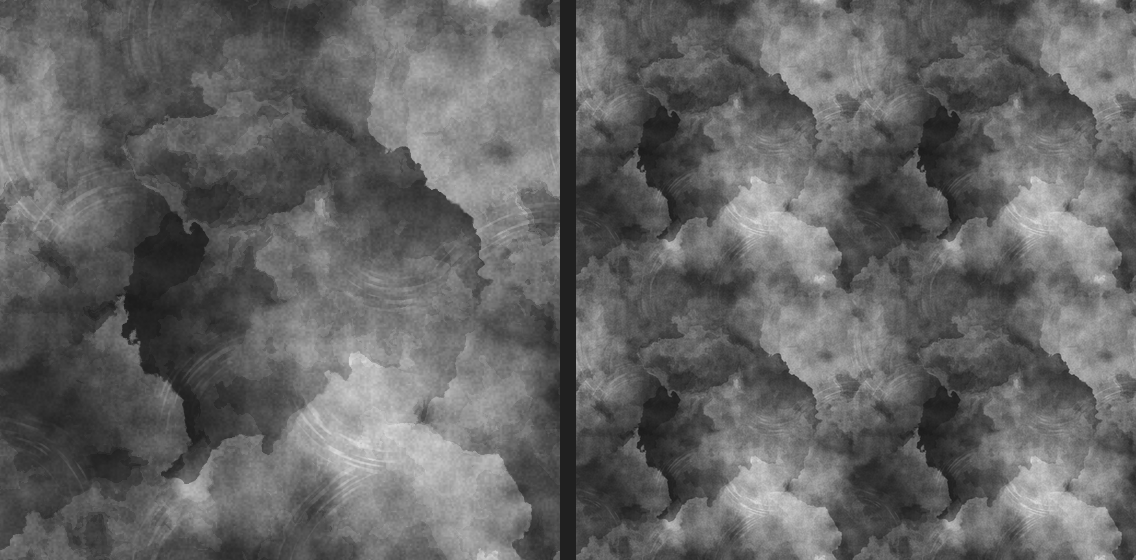
Left, the tile; right, the same tile 2 across and 2 down.
This texture is drawn by a Shadertoy shader. Its source:

```glsl
// Weathered grey plaster: torn, one-sided washes of grey paint over soft clouds,
// with ragged blotches, pale scuffs, curved brush scratches and fine grain.
// All noise wraps on whole cell counts, so the square tiles.

const float TAU = 6.2831853;

float hash(vec2 p, float seed) {
    vec3 q = fract(vec3(p.xyx + seed * 17.37) * 0.1031);
    q += dot(q, q.yzx + 33.33);
    return fract((q.x + q.y) * q.z);
}

// Wraps a cell index; the half step keeps it clear of rounding at the border
vec2 wrapCell(vec2 i, vec2 cells) {
    return floor(mod(i + 0.5, cells));
}

// Value noise with a whole number of cells across the tile
float noise(vec2 uv, vec2 cells, float seed) {
    vec2 p = uv * cells, i = floor(p), f = p - i;
    f = f * f * (3.0 - 2.0 * f);
    vec2 a = wrapCell(i, cells), b = wrapCell(i + 1.0, cells);
    return mix(mix(hash(a, seed), hash(vec2(b.x, a.y), seed), f.x),
               mix(hash(vec2(a.x, b.y), seed), hash(b, seed), f.x), f.y);
}

float fbm(vec2 uv, float cells, float seed) {
    float sum = 0.0, weight = 0.5;
    for (int i = 0; i < 5; i++) {
        sum += weight * noise(uv, vec2(cells), seed + float(i));
        cells *= 2.0;
        weight *= 0.5;
    }
    return sum / 0.96875;
}

vec2 fbm2(vec2 uv, float cells, float seed) {
    return vec2(fbm(uv, cells, seed), fbm(uv, cells, seed + 9.0)) - 0.5;
}

// Shortest offset from a centre on the wrapped square
vec2 wrapOffset(vec2 uv, vec2 centre) {
    return fract(uv - centre + 0.5) - 0.5;
}

vec2 scatter(float i) {
    return fract(i * vec2(0.7549, 0.5698) + 0.12);
}

vec2 heading(float angle) {
    return vec2(cos(angle), sin(angle));
}

// Large washes: torn on one side, fading away on the other
float washes(vec2 uv, float tone, float cloud) {
    for (int i = 0; i < 20; i++) {
        float id = float(i);
        vec2 q = wrapOffset(uv, scatter(id));
        float radius = mix(0.29, 0.13, id / 19.0);
        float d = length(q) - radius + 0.17 * (noise(uv, vec2(7.0), id + 40.0) - 0.5);
        d += 0.05 * (noise(uv, vec2(23.0), id + 140.0) - 0.5);
        float width = i % 3 == 1 ? 0.07 : 0.003;
        vec2 dir = heading(TAU * hash(vec2(id, 3.0), 5.0));
        float mask = 1.0 - smoothstep(-width, width, d);
        mask *= smoothstep(-0.8, 0.8, dot(q, dir) / radius);
        float paint = mix(0.14, 0.67, fract(id * 0.618 + 0.3));
        tone = mix(tone, paint + 0.35 * (cloud - 0.5), 0.93 * mask);
    }
    return tone;
}

// Small pale scuffs: a soft glow and a crumbling half-faded core
float scuffs(vec2 uv) {
    float light = 0.0, crumble = fbm(uv, 18.0, 71.0) - 0.5;
    for (int i = 0; i < 3; i++) {
        vec2 q = wrapOffset(uv, scatter(float(i) + 31.4));
        float d = length(q * vec2(1.3, 0.8)) + 0.11 * crumble;
        float core = (1.0 - smoothstep(0.03, 0.036, d)) * smoothstep(-0.04, 0.03, q.y + 0.5 * q.x);
        light += 0.15 * exp(-500.0 * dot(q, q)) + (0.12 + 0.3 * crumble) * core;
    }
    return light;
}

// Bundles of thin arcs left by a dry brush
float scratches(vec2 uv) {
    float light = 0.0;
    for (int i = 0; i < 9; i++) {
        float id = float(i);
        vec2 q = wrapOffset(uv, scatter(id + 12.7));
        float r = length(q) + 0.0001;
        vec2 dir = heading(TAU * hash(vec2(id, 8.0), 2.0));
        float across = dot(q / r, dir), along = dot(q / r, vec2(-dir.y, dir.x));
        float reach = mix(0.15, 0.33, hash(vec2(id, 1.0), 6.0));
        float band = 1.0 - smoothstep(0.01, 0.06, abs(r - reach));
        float lines = noise(vec2(r + 0.012 * along, along), vec2(220.0, 5.0), id + 80.0);
        lines = 0.15 + smoothstep(0.45, 0.95, lines);
        light += band * smoothstep(0.72, 0.97, across) * lines;
    }
    return light;
}

void mainImage(out vec4 fragColor, in vec2 fragCoord) {
    vec2 uv = fragCoord / iResolution.xy;

    // Broad bends plus a fine crumble make the edges ragged
    vec2 torn = uv + 0.14 * fbm2(uv, 4.0, 1.0) + 0.045 * fbm2(uv, 36.0, 21.0);
    float cloud = fbm(uv + 0.15 * fbm2(uv, 5.0, 33.0), 3.0, 50.0);

    float tone = washes(torn, 0.47 + 0.5 * (cloud - 0.5), cloud);

    // Blotches, crumbs and flakes gather where a slower noise allows them
    float patches = fbm(uv, 4.0, 60.0);
    float dirty = smoothstep(0.44, 0.60, patches);
    float blotch = fbm(torn, 11.0, 64.0);
    tone *= 1.0 - 0.20 * smoothstep(0.55, 0.565, blotch) * dirty;
    tone *= 1.0 - 0.20 * smoothstep(0.62, 0.635, blotch) * dirty;
    tone *= 1.0 - 0.13 * smoothstep(0.56, 0.59, fbm(torn, 26.0, 120.0)) * dirty;
    float flake = fbm(torn, 14.0, 90.0);
    tone += 0.05 * smoothstep(0.55, 0.565, flake) * (1.0 - smoothstep(0.40, 0.58, patches));

    tone += scuffs(torn);
    tone += 0.12 * scratches(uv + 0.02 * fbm2(uv, 4.0, 15.0)) * (0.4 + tone);

    // Mottling, fibres and grain, weaker in the dark paint
    float relief = 0.25 * (fbm(uv, 24.0, 100.0) - 0.5);
    relief += 0.035 * (noise(uv, vec2(120.0, 14.0), 110.0) - 0.5);
    relief += 0.025 * (noise(uv, vec2(10.0, 110.0), 111.0) - 0.5);
    relief += 0.075 * (noise(uv, vec2(256.0), 112.0) - 0.5);
    relief += 0.05 * smoothstep(0.86, 1.0, noise(uv, vec2(150.0), 113.0));
    tone += relief * smoothstep(0.0, 0.45, tone);

    fragColor = vec4(vec3(clamp(tone, 0.08, 0.85)), 1.0);
}
```
